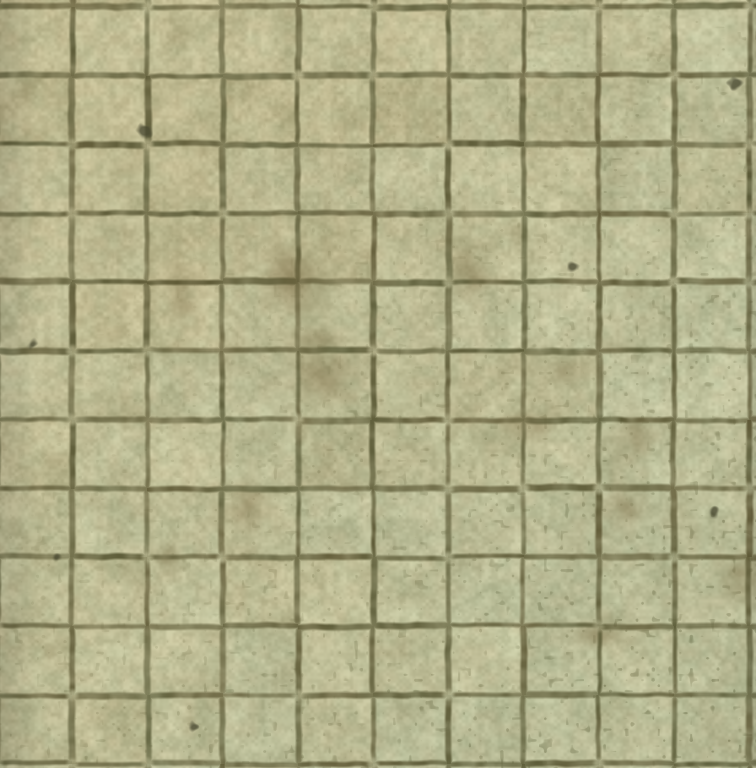
Give the GLSL for this texture, as a Shadertoy shader.

```glsl
// Weathered square floor tiles: ten across, eleven down, with olive grout.
// Joints are distances to a grid, with width, offset and wear hashed per segment;
// the tile faces carry layered value noise, pits, soft stains and dark spots.

const vec2 PITCH = vec2(0.0995, 0.0896);     // tile spacing, canvas units
const vec2 ORIGIN = vec2(-0.004, 0.0055);    // lower left joint crossing
const float JOINT_HALF_WIDTH = 0.0039;
const float JOINT_SOFTNESS = 0.0024;
const float JOINT_SHIFT = 0.0028;            // offset between segments
const vec3 TILE_WARM = vec3(0.745, 0.725, 0.565);
const vec3 TILE_COOL = vec3(0.735, 0.745, 0.600);
const vec3 GROUT = vec3(0.395, 0.385, 0.245);
const vec3 STAIN = vec3(0.52, 0.47, 0.32);
const vec3 SPOT = vec3(0.27, 0.27, 0.18);
const float TILE_VARIATION = 0.035;
const float MOTTLE = 0.075;
const float GRAIN = 0.13;
const int STAIN_COUNT = 14;
const int SPOT_COUNT = 7;

float hash(vec2 p) {
    return fract(sin(dot(p, vec2(127.1, 311.7))) * 43758.5453);
}

vec2 hash2(float n) {
    return vec2(hash(vec2(n, 3.7)), hash(vec2(n, 19.3)));
}

float noise(vec2 p) {
    vec2 i = floor(p), f = fract(p);
    f = f * f * (3.0 - 2.0 * f);
    return mix(mix(hash(i), hash(i + vec2(1, 0)), f.x),
               mix(hash(i + vec2(0, 1)), hash(i + vec2(1, 1)), f.x), f.y);
}

// Grout amount near one family of parallel joints; grid.x runs across them.
float joint(vec2 grid, float pitch, float seed, float pixel) {
    float line = floor(grid.x + 0.5);
    vec2 id = vec2(line, floor(grid.y)) + seed;
    float wobble = noise(vec2(grid.y * 5.0, line * 7.0 + seed)) - 0.5;
    float shift = JOINT_SHIFT * (hash(id) - 0.5 + 0.6 * wobble);
    float halfWidth = JOINT_HALF_WIDTH * mix(0.7, 1.15, hash(id + 5.1));
    float d = abs((grid.x - line) * pitch - shift);
    float soft = max(JOINT_SOFTNESS, pixel);
    float wear = mix(0.7, 1.0, hash(id + 9.4));
    wear *= mix(0.75, 1.1, noise(vec2(grid.y * 9.0, line * 3.0 + seed)));
    return min(wear, 1.0) * (1.0 - smoothstep(halfWidth - soft, halfWidth + soft, d));
}

void mainImage(out vec4 fragColor, in vec2 fragCoord) {
    vec2 uv = fragCoord / iResolution.xy;
    float pixel = 1.0 / min(iResolution.x, iResolution.y);
    vec2 grid = (uv - ORIGIN) / PITCH;
    vec2 tile = floor(grid);

    // Tile face: warm at upper left, cooler at lower right
    float warmth = 0.5 + 0.7 * (uv.y - uv.x) + 0.5 * (hash(tile + 2.3) - 0.5);
    vec3 color = mix(TILE_COOL, TILE_WARM, clamp(warmth, 0.0, 1.0));
    color += TILE_VARIATION * (hash(tile) - 0.5);
    color += MOTTLE * (noise(uv * 26.0 + tile * 3.0) - 0.5);
    float grain = 0.55 * noise(uv * 115.0) + 0.45 * noise(uv * 230.0 + 40.0);
    color += GRAIN * (grain - 0.5);
    color.r += 0.025 * (noise(uv * 60.0 + 80.0) - 0.5);

    // Pits, denser towards the lower right
    float density = clamp(0.35 + 0.5 * (uv.x - uv.y), 0.0, 0.8);
    float pit = smoothstep(0.78, 0.95, noise(uv * 140.0 + 17.0));
    color -= 0.17 * density * pit;

    // Broad soft stains
    for (int i = 0; i < STAIN_COUNT; i++) {
        float n = float(i) + 1.0;
        vec2 size = mix(vec2(0.012), vec2(0.038), hash2(n + 50.0));
        float d = length((uv - hash2(n)) / size);
        float amount = exp(-d * d) * mix(0.5, 1.0, noise(uv * 70.0 + n));
        color = mix(color, STAIN, 0.6 * amount);
    }

    // Grout, partly bleached at some crossings
    float upright = joint(grid, PITCH.x, 11.0, pixel);
    float level = joint(grid.yx, PITCH.y, 37.0, pixel);
    vec2 crossing = floor(grid + 0.5);
    float fromCrossing = length((grid - crossing) * PITCH);
    float bleached = step(0.65, hash(crossing + 71.0))
                   * (1.0 - smoothstep(0.003, 0.011, fromCrossing));
    float grout = max(upright, level) * (1.0 - 0.6 * bleached);
    vec3 groutColor = GROUT + 0.07 * (noise(uv * 90.0 + 5.0) - 0.5);
    groutColor.r += 0.035 * (noise(uv * 20.0 + 31.0) - 0.5);
    color = mix(color, groutColor, grout);

    // Small ragged dark spots
    for (int i = 0; i < SPOT_COUNT; i++) {
        float n = float(i) + 101.0;
        float radius = mix(0.004, 0.009, hash(vec2(n, 8.0)));
        float d = length(uv - hash2(n)) + 0.007 * (noise(uv * 130.0 + n) - 0.5);
        float spot = 1.0 - smoothstep(radius - 0.004, radius + 0.003, d);
        color = mix(color, SPOT, 0.75 * spot);
    }

    // Dimmer side edges
    float side = smoothstep(0.06, 0.0, uv.x) + smoothstep(0.985, 1.0, uv.x);
    color *= 1.0 - 0.09 * side;
    fragColor = vec4(clamp(color, 0.0, 1.0), 1.0);
}
```
